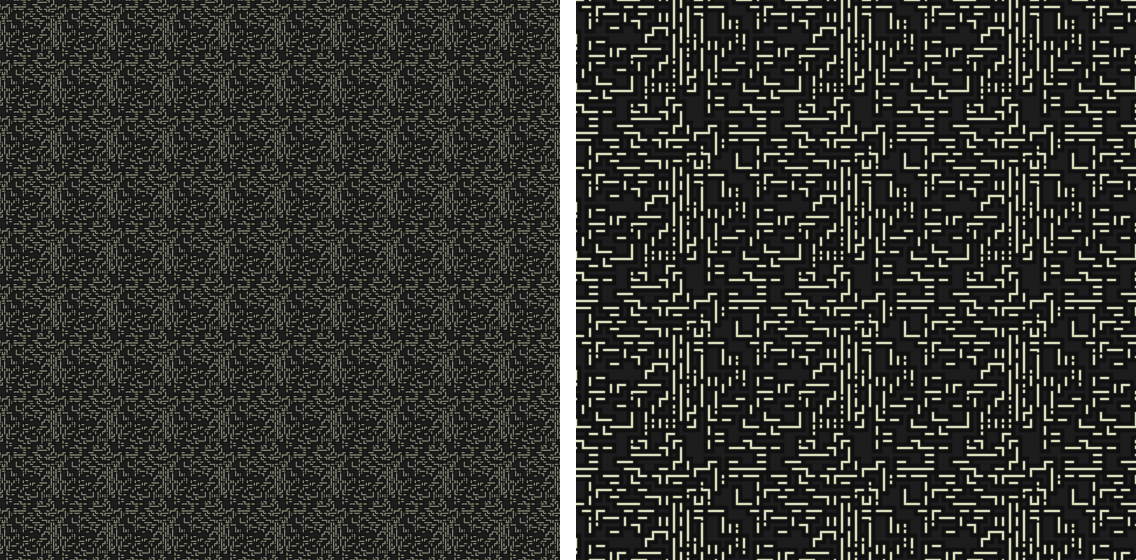
Left: the whole. Right: its middle third, enlarged.
Reproduce this pattern procedurally as a WebGL 1 fragment shader.

```glsl
precision highp float;
// Thin pale circuit traces, bent at right angles, tiled ten by ten on near-black.

uniform vec2 u_resolution;

#define REPEATS 10.0      // tiles across and down
#define STEPS 24.0        // lattice nodes per tile side
#define LINE_WIDTH 0.31   // in lattice steps
#define HALO 0.60         // dark margin beside a trace, in lattice steps
#define SOFTNESS 1.0      // edge filter radius, in output samples
#define BLANK 0.13        // share of nodes without a trace
#define STRAIGHT 0.60     // share of the other nodes that do not bend
#define GAP_CHANCE 0.22   // share of vertical steps that are broken
#define GROUND vec3(0.112, 0.112, 0.112)
#define SHADE vec3(0.066, 0.061, 0.066)
#define TRACE vec3(0.96, 0.97, 0.82)

const float TAU = 6.2831853;

// Four random values for a lattice node, equal in every tile.
vec4 hash4(vec2 node, float seed) {
  vec2 key = mod(node, STEPS) * 17.31 + seed;
  vec4 q = fract(key.xyxy * vec4(0.1031, 0.1030, 0.0973, 0.1099));
  q += dot(q, q.wzxy + 33.33);
  return fract((q.xxyz + q.yzzw) * q.zywx);
}

// Share of the soft filter around p that the rectangle lo..hi covers.
float boxCoverage(vec2 p, vec2 radius, vec2 lo, vec2 hi) {
  vec2 share = smoothstep(-radius, radius, p - lo) - smoothstep(-radius, radius, p - hi);
  return share.x * share.y;
}

// x: ink of a straight step from a to b, y: its wider dark margin.
vec2 traceStep(vec2 p, vec2 radius, vec2 a, vec2 b) {
  vec2 lo = a - 0.5 * LINE_WIDTH;
  vec2 hi = b + 0.5 * LINE_WIDTH;
  return vec2(boxCoverage(p, radius, lo, hi),
              boxCoverage(p, radius, lo - HALO, hi + HALO));
}

// Chance that a straight node is upright: columns near x = 0, bands near y = 0.85.
float uprightChance(vec2 tilePos) {
  return 0.5 + 0.24 * (cos(TAU * tilePos.x) - cos(TAU * (tilePos.y - 0.85)));
}

// Open ports of a node (right, up, left, down): two, or none when blank.
vec4 ports(vec2 node) {
  vec4 pick = hash4(node, 5.7);
  vec4 turn = hash4(node, 83.1);
  vec2 tilePos = node / STEPS;
  float upright = step(pick.z, uprightChance(tilePos));
  vec2 bend = step(0.5, turn.xy);
  vec4 straight = vec4(1.0 - upright, upright, 1.0 - upright, upright);
  vec4 corner = vec4(bend, 1.0 - bend);
  float blank = BLANK - 0.08 * cos(TAU * tilePos.x);
  return step(blank, pick.x) * mix(corner, straight, step(pick.y, STRAIGHT));
}

// Small breaks in the middle of some vertical steps.
float verticalGap(vec2 p, vec2 radius) {
  vec2 edge = vec2(floor(p.x + 0.5), floor(p.y));
  float broken = step(hash4(edge, 41.3).x, GAP_CHANCE);
  vec2 middle = edge + vec2(0.0, 0.5);
  vec2 size = vec2(1.0, 0.16);
  return broken * boxCoverage(p, radius, middle - size, middle + size);
}

void main() {
  float lattice = REPEATS * STEPS;
  vec2 p = gl_FragCoord.xy / u_resolution * lattice;
  vec2 radius = SOFTNESS * lattice / u_resolution;

  // A step is drawn where the nodes at both of its ends open towards it.
  vec2 home = floor(p);
  vec2 ink = vec2(0.0);
  for (int j = -2; j <= 2; j++) {
    for (int i = -2; i <= 2; i++) {
      vec2 node = home + vec2(float(i), float(j));
      vec2 rightNode = node + vec2(1.0, 0.0);
      vec2 upNode = node + vec2(0.0, 1.0);
      vec4 open = ports(node);
      float goesRight = open.x * ports(rightNode).z;
      float goesUp = open.y * ports(upNode).w;
      ink = max(ink, goesRight * traceStep(p, radius, node, rightNode));
      ink = max(ink, goesUp * traceStep(p, radius, node, upNode));
    }
  }
  ink.x *= 1.0 - verticalGap(p, radius);

  vec3 color = mix(GROUND, SHADE, ink.y);
  color = mix(color, TRACE, ink.x);
  gl_FragColor = vec4(color, 1.0);
}
```
